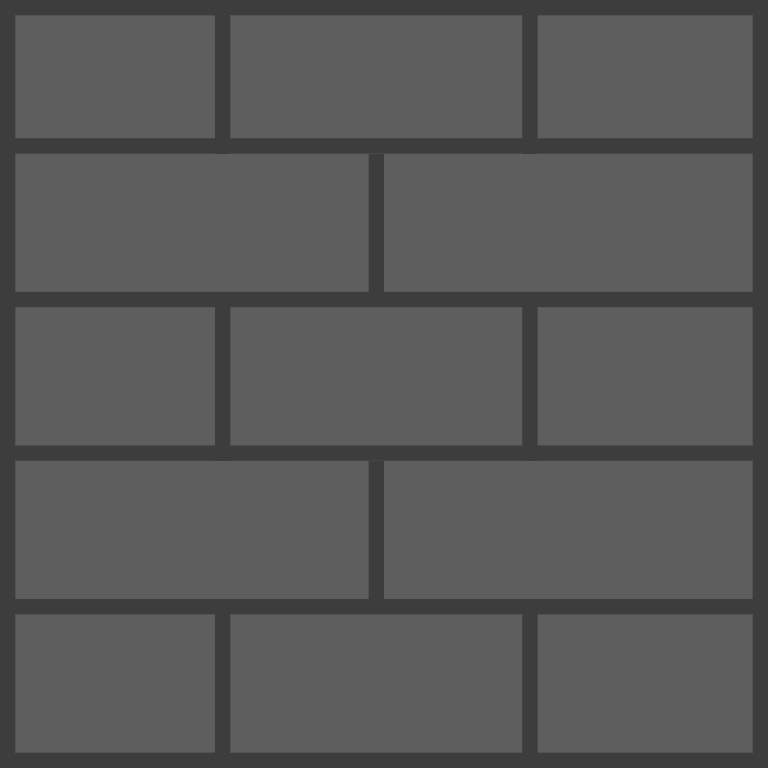
Write a Shadertoy shader that draws this pattern.

```glsl
// Flat grey brick wall: five courses alternating three and two bricks, inside a mortar frame.

const float JOINT = 0.02;           // mortar width
const float COURSE = 0.2;           // height of one course with its joint
const vec3 BRICK_COLOR = vec3(0.369);
const vec3 MORTAR_COLOR = vec3(0.239);

// Signed distance to bands of the given width, repeated every pitch from start
float bandDistance(float x, float start, float pitch, float width) {
    float center = start + 0.5 * width;
    return abs(mod(x - center + 0.5 * pitch, pitch) - 0.5 * pitch) - 0.5 * width;
}

// Signed distance to the frame along the canvas border
float frameDistance(vec2 p, float width) {
    vec2 border = min(p, 1.0 - p);
    return min(border.x, border.y) - width;
}

// Signed distance to the nearest mortar, negative inside it
float mortarDistance(vec2 p, float width) {
    // Even courses hold three bricks, odd ones two
    bool twoBricks = mod(floor(p.y / COURSE), 2.0) > 0.5;
    float start = twoBricks ? 0.48 : 0.28;
    float pitch = twoBricks ? 0.5 : 0.4;

    float upright = bandDistance(p.x, start, pitch, width);
    float bed = bandDistance(p.y, 0.0, COURSE, width);
    return min(min(upright, bed), frameDistance(p, width));
}

void mainImage(out vec4 fragColor, in vec2 fragCoord) {
    vec2 p = fragCoord / iResolution.xy;
    float pixel = 1.0 / min(iResolution.x, iResolution.y);

    // Blend over one pixel at the brick edges
    float brick = clamp(mortarDistance(p, JOINT) / pixel + 0.5, 0.0, 1.0);
    fragColor = vec4(mix(MORTAR_COLOR, BRICK_COLOR, brick), 1.0);
}
```
